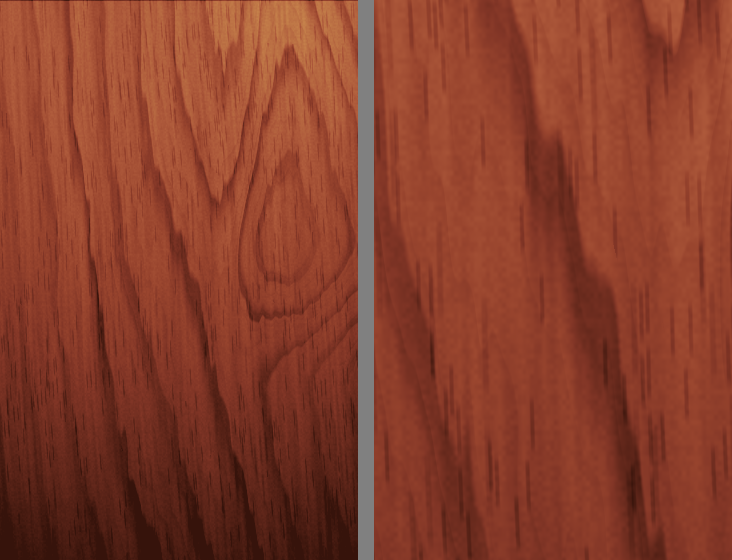
Left: the whole. Right: its middle third, enlarged.
Write a Shadertoy shader that draws this texture.

```glsl
// Polished reddish-brown wood board with leaning growth lines, fine fibres and pores.

// Tones from deep shade to warm highlight
const vec3 TONES[6] = vec3[6](
    vec3(0.29, 0.11, 0.07), vec3(0.40, 0.16, 0.11), vec3(0.51, 0.21, 0.15),
    vec3(0.60, 0.27, 0.18), vec3(0.68, 0.35, 0.23), vec3(0.74, 0.45, 0.27));

// Lighting, measured in tone steps
const float TOP_TONE = 4.15;
const float SHADE_DEPTH = 4.3;
const float SHADE_CURVE = 1.9;
const float GLOW = 1.1;
const float SIDE_SHADE = 0.6;

// Growth lines
const float RING_COUNT = 11.0;
const float RING_DEPTH = 1.5;
const float FINE_RING_DEPTH = 0.35;
const float ARCH_CENTRE = 0.52;
const float FEATHER = 0.016;

// Fibres, pores and surface grain
const float STREAK_DEPTH = 0.75;
const float FIBRE_DEPTH = 0.65;
const float PORE_DEPTH = 0.9;
const float SPECKLE_DEPTH = 0.45;

float hash(vec2 p) {
    return fract(sin(dot(p, vec2(127.1, 311.7))) * 43758.5453);
}

float noise(vec2 p) {
    vec2 cell = floor(p), f = fract(p);
    f = f * f * (3.0 - 2.0 * f);
    return mix(mix(hash(cell), hash(cell + vec2(1, 0)), f.x),
               mix(hash(cell + vec2(0, 1)), hash(cell + vec2(1, 1)), f.x), f.y);
}

float fbm(vec2 p) {
    float sum = 0.0, amp = 0.5;
    for (int i = 0; i < 4; i++) {
        sum += amp * noise(p);
        p = p * 2.03 + 17.3;
        amp *= 0.5;
    }
    return sum / 0.9375;
}

// Leaning layers on the left that fold into nested arches at upper right
float growthField(vec2 p) {
    float lean = p.x + (0.12 + 0.35 * p.x) * p.y;
    float dx = p.x - ARCH_CENTRE - 0.03 * (noise(vec2(p.y * 5.0, 3.0)) - 0.5);
    float arch = 1.6 * sqrt(dx * dx + 0.0003) + 0.45 * p.y;
    float fold = smoothstep(0.36, 0.48, p.x) * smoothstep(0.3, 0.6, p.y);
    float warp = 0.11 * (fbm(p * vec2(5.0, 2.2) + 4.0) - 0.5);
    float feather = FEATHER * (noise(p * vec2(130.0, 9.0)) - 0.5);
    return mix(lean, arch, fold) + warp + feather;
}

// Slow darkening followed by a crisp edge, different for every ring
float ringLine(float t, float seed) {
    float f = fract(t);
    float line = smoothstep(0.42, 0.92, f);
    line *= line * (1.0 - smoothstep(0.93, 1.0, f));
    return line * (0.3 + 0.8 * hash(vec2(floor(t), seed)));
}

// Short thin dashes along the fibres, shifted from column to column
float pores(vec2 p, float columns, float rows, float density) {
    float x = p.x * columns;
    float column = floor(x);
    float y = p.y * rows + 10.0 * hash(vec2(column, 5.0));
    float present = step(1.0 - density, hash(vec2(column, floor(y))));
    float across = 1.0 - smoothstep(0.15, 0.5, abs(fract(x) - 0.5));
    float along = 1.0 - smoothstep(0.25, 0.5, abs(fract(y) - 0.5));
    return present * across * along;
}

vec3 toneRamp(float tone) {
    tone = clamp(tone, -0.7, 5.6);
    int i = int(clamp(floor(tone), 0.0, 4.0));
    return mix(TONES[i], TONES[i + 1], tone - float(i));
}

void mainImage(out vec4 fragColor, in vec2 fragCoord) {
    vec2 uv = fragCoord / iResolution.xy;
    vec2 p = fragCoord / iResolution.y;

    // Light falls from the upper right, the foot and sides lie in shade
    float tone = TOP_TONE - SHADE_DEPTH * pow(1.0 - uv.y, SHADE_CURVE);
    vec2 toGlow = (uv - vec2(0.85, 1.0)) / vec2(0.33, 0.2);
    tone += GLOW * exp(-dot(toGlow, toGlow));
    float side = abs(uv.x - 0.5) * 2.0;
    tone -= SIDE_SHADE * side * side * side * (1.0 - 0.5 * uv.y);

    // Growth lines, fading in and out along their length
    float field = growthField(p);
    float fade = 0.45 + 0.9 * noise(p * vec2(7.0, 4.0) + 31.0);
    tone -= RING_DEPTH * fade * ringLine(field * RING_COUNT, 2.0);
    tone -= FINE_RING_DEPTH * fade * ringLine(field * RING_COUNT * 3.7, 9.0);

    // Broad streaks and fine fibres
    vec2 fibre = vec2(p.x + 0.05 * p.y + 0.02 * noise(p * 3.0), p.y);
    tone += STREAK_DEPTH * (fbm(fibre * vec2(32.0, 1.3)) - 0.5);
    tone += FIBRE_DEPTH * (noise(fibre * vec2(210.0, 5.0)) - 0.5);

    // Pores gather in patches and grow denser toward the top right
    float density = 0.06 + 0.12 * noise(p * 6.0 + 8.0) + 0.1 * uv.x * uv.y;
    tone -= PORE_DEPTH * pores(fibre, 270.0, 26.0, density);
    tone -= 0.6 * PORE_DEPTH * pores(fibre + 0.37, 190.0, 14.0, density * 0.7);

    // Surface grain and the dark upper rim
    tone += SPECKLE_DEPTH * (noise(p * vec2(420.0, 330.0)) - 0.5);
    tone -= 3.0 * smoothstep(0.997, 1.0, uv.y);

    fragColor = vec4(toneRamp(tone), 1.0);
}
```
